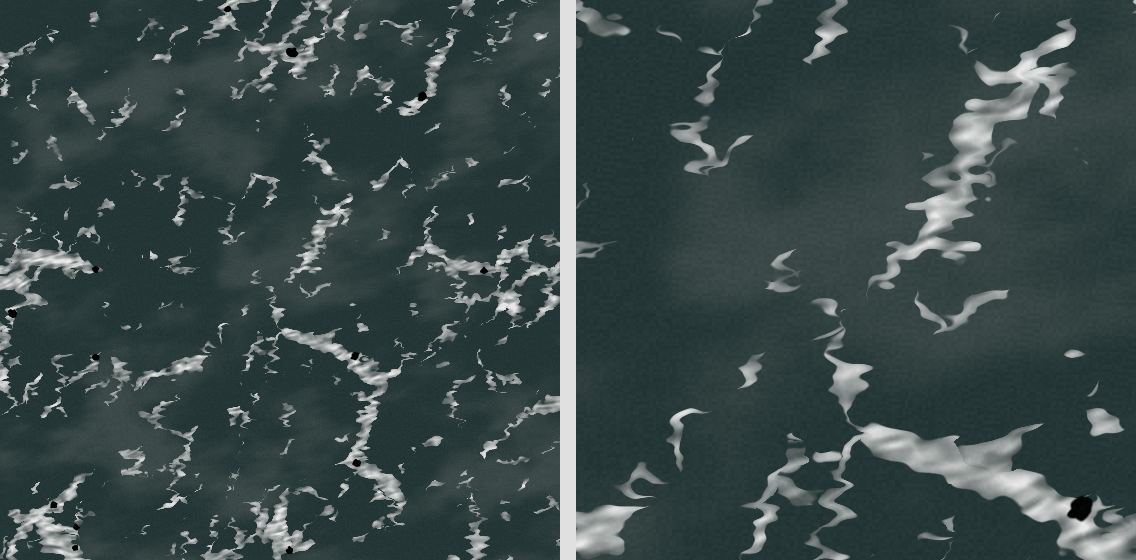
Left, the full canvas; right, a detail of the centre.
This texture is drawn by a WebGL 2 fragment shader. Its source:

```glsl
#version 300 es
precision highp float;
// Dark teal stone crossed by broken, ragged white veins with small black pits.
// Veins are warped Voronoi borders at two scales whose width follows noise;
// dense knots of veins sit around the rim, and clouds and grain tint the stone.

uniform vec2 u_resolution;
out vec4 fragColor;

const vec3 STONE_DARK = vec3(0.140, 0.210, 0.210);
const vec3 STONE_PALE = vec3(0.235, 0.292, 0.285);
const vec3 VEIN_DIM = vec3(0.30, 0.34, 0.335);
const vec3 VEIN_BRIGHT = vec3(0.90, 0.905, 0.90);
const vec3 PIT_COLOR = vec3(0.008, 0.014, 0.012);

const float BOLD_CELLS = 4.4;      // vein cells across the canvas
const float FINE_CELLS = 14.0;
const float BOLD_WIDTH = 0.0115;   // half widths
const float FINE_WIDTH = 0.0072;
const float KNOT_WIDTH = 0.014;    // extra half width inside knots
const vec2 KNOT_SIZE = vec2(0.105, 0.055);
const float GRAIN_ANGLE = 0.85;    // main direction of the veins
const float STRETCH = 1.3;
const float RAGGED = 0.022;        // sideways tearing of the vein edges
const float PIT_CELLS = 26.0;
const float PIT_DEPTH = 0.0055;    // veins must be this deep to hold a pit
const float PIT_SHARE = 0.5;
const float EDGE = 0.0018;
const float GRAIN = 0.026;

float hash(vec2 p) {
    return fract(sin(dot(p, vec2(127.1, 311.7))) * 43758.5);
}

vec2 hash2(vec2 p) {
    return vec2(hash(p), hash(p + 57.3));
}

float noise(vec2 p) {
    vec2 i = floor(p), f = fract(p);
    f = f * f * (3.0 - 2.0 * f);
    return mix(mix(hash(i), hash(i + vec2(1, 0)), f.x),
               mix(hash(i + vec2(0, 1)), hash(i + vec2(1, 1)), f.x), f.y);
}

float fbm(vec2 p) {
    float sum = 0.0, amp = 0.5;
    for (int i = 0; i < 4; i++) {
        sum += amp * noise(p);
        p = p * 2.03 + 17.1;
        amp *= 0.5;
    }
    return sum / 0.9375;
}

vec2 rotate(vec2 p, float a) {
    return vec2(cos(a) * p.x + sin(a) * p.y, cos(a) * p.y - sin(a) * p.x);
}

// Distance to the border between the two nearest Voronoi points
float borderDistance(vec2 p) {
    vec2 cell = floor(p), nearA = vec2(9.0), nearB = vec2(8.0);
    for (int y = -1; y <= 1; y++)
    for (int x = -1; x <= 1; x++) {
        vec2 c = cell + vec2(x, y);
        vec2 r = c + 0.1 + 0.8 * hash2(c) - p;
        if (dot(r, r) < dot(nearA, nearA)) { nearB = nearA; nearA = r; }
        else if (dot(r, r) < dot(nearB, nearB)) nearB = r;
    }
    return (dot(nearB, nearB) - dot(nearA, nearA)) / (2.0 * length(nearB - nearA) + 1e-4);
}

// Dense elongated patches, one near the middle of each side
float knots(vec2 p) {
    float sum = 0.0;
    for (int i = 0; i < 4; i++) {
        float a = 1.5708 * float(i) - 0.05;
        vec2 d = rotate(p - 0.5 - 0.44 * vec2(cos(a), sin(a)), 0.55) / KNOT_SIZE;
        sum += exp(-dot(d, d));
    }
    return sum;
}

// Depth inside the veins, negative in the stone
float veinDepth(vec2 p) {
    float knot = knots(p);
    vec2 q = p + 0.07 * (vec2(fbm(p * 8.0 + 3.7), fbm(p * 8.0 + 41.2)) - 0.5);
    q.x += RAGGED * (noise(p * vec2(30.0, 125.0)) - 0.5);
    q.x += 0.5 * RAGGED * (noise(p * vec2(75.0, 230.0) + 4.0) - 0.5);
    q.y += 0.6 * RAGGED * (noise(p * vec2(100.0, 45.0) + 9.0) - 0.5);
    vec2 g = rotate(q, GRAIN_ANGLE) * vec2(1.0 / STRETCH, STRETCH);

    float chip = 1.1 * (noise(p * 48.0 + 5.0) - 0.5);
    float boldWidth = BOLD_WIDTH * clamp(3.6 * noise(p * 9.0 + 21.0) - 1.45 + chip, -0.6, 1.1);
    float fineWidth = FINE_WIDTH * clamp(4.2 * noise(p * 31.0 + 63.0) - 2.6 + chip, -0.6, 1.0);
    float bold = boldWidth + 0.4 * KNOT_WIDTH * knot - borderDistance(g * BOLD_CELLS + 7.0) / BOLD_CELLS;
    float fine = fineWidth + KNOT_WIDTH * knot - borderDistance(g * FINE_CELLS + 31.0) / FINE_CELLS;
    return max(bold, fine) + 0.004 * (noise(p * vec2(90.0, 190.0) + 2.0) - 0.5);
}

// Angular dark holes, placed only where a vein is deep enough
float pits(vec2 p) {
    vec2 cell = floor(p * PIT_CELLS);
    vec2 center = (cell + 0.4 + 0.2 * hash2(cell + 11.0)) / PIT_CELLS;
    float depth = veinDepth(center);
    vec2 d = p - center;
    float wobble = 0.65 + 0.6 * noise(normalize(d + 1e-5) * 1.7 + cell * 3.1);
    float radius = min(0.0035 + 0.35 * depth + 0.005 * knots(center), 0.013) * wobble;
    float present = step(PIT_DEPTH, depth) * step(hash(cell + 71.0), PIT_SHARE);
    return present * (1.0 - smoothstep(-0.001, 0.001, length(d) - radius));
}

void main() {
    vec2 p = gl_FragCoord.xy / u_resolution.y;

    // Cloudy stone
    float cloud = smoothstep(0.44, 0.80, fbm(rotate(p, 0.25) * vec2(7.0, 12.0) + 13.0));
    vec3 color = mix(STONE_DARK, STONE_PALE, cloud);

    // Veins with fine streaks
    float depth = veinDepth(p);
    vec2 bend = p + 0.03 * vec2(noise(p * 14.0), noise(p * 14.0 + 8.0));
    float streak = noise(rotate(bend, 0.3) * vec2(50.0, 210.0));
    float light = 0.3 + 32.0 * depth + 0.75 * (streak - 0.5) + 0.5 * (noise(p * 90.0) - 0.5);
    vec3 vein = mix(VEIN_DIM, VEIN_BRIGHT, clamp(light, 0.0, 1.0));
    color = mix(color, vein, smoothstep(0.0, EDGE, depth));

    // Pits and grain
    color = mix(color, PIT_COLOR, pits(p));
    color += GRAIN * (hash(floor(p * 512.0)) - 0.5);
    fragColor = vec4(color, 1.0);
}
```
